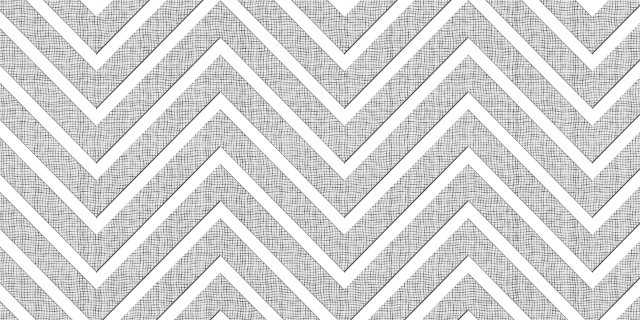
Reproduce this pattern procedurally as a Shadertoy shader.

```glsl
// Woven grey chevron bands on white, with a dark shadow under each rising edge.

float hash(float n) {
    return fract(sin(n * 127.1) * 4375.85);
}

// Box-filtered coverage of a line, given the distance to its centre.
float lineCoverage(float dist, float halfWidth, float px) {
    return clamp((halfWidth - dist) / px + 0.5, 0.0, min(1.0, 2.0 * halfWidth / px));
}

// Uneven parallel threads stacked across u and running along v.
float threads(float u, float v, float seed, float px) {
    float count = 122.0;
    float wobble = 0.22 * sin(v * 31.0 + seed) + 0.16 * sin(v * 83.0 + u * 19.0);
    float t = u * count + wobble;
    float id = floor(t) + seed;
    float centre = 0.5 + 0.3 * (hash(id) - 0.5);
    float dist = abs(fract(t) - centre) / count;
    float weight = 0.6 + 0.6 * hash(id + 41.0);
    weight *= 1.0 + 0.3 * sin(v * 140.0 + hash(id + 7.0) * 6.28);
    return weight * lineCoverage(dist, 0.0014, px);
}

void mainImage(out vec4 fragColor, in vec2 fragCoord) {
    vec2 p = fragCoord / iResolution.y;
    float px = 1.0 / iResolution.y;

    // Zigzag: signed distance across from the nearest peak.
    float period = 0.7747;
    float across = mod(p.x - 0.6875 + 0.5 * period, period) - 0.5 * period;
    float descending = clamp(0.5 + across / px, 0.0, 1.0);
    descending *= step(across, 0.5 * period);

    // Stacked bands: vertical offset from the nearest band centre.
    float spacing = 0.1704;
    float halfBand = 0.0569;
    float slope = 1.0145;
    float drop = 1.0 - p.y - 0.2281 - slope * abs(across);
    float offset = mod(drop + 0.5 * spacing, spacing) - 0.5 * spacing;
    float toNormal = inversesqrt(1.0 + slope * slope);
    float edge = (abs(offset) - halfBand) * toNormal;
    float below = (offset - halfBand) * toNormal;
    float band = clamp(0.5 - edge / px, 0.0, 1.0);

    // Linen weave
    float weave = threads(p.y, p.x, 3.0, px) + threads(p.x, p.y, 211.0, px);
    float linen = 0.94 - 0.26 * weave;
    float shade = mix(1.0, linen, band);

    // Fine outline on falling arms, shadow under rising arms
    float outline = lineCoverage(abs(edge), 0.0008, px);
    shade *= 1.0 - 0.5 * outline * descending;
    float shadow = clamp(0.5 + below / px, 0.0, 1.0) * (1.0 - smoothstep(0.0005, 0.0055, below));
    shade *= 1.0 - 0.8 * shadow * (1.0 - descending);

    fragColor = vec4(vec3(clamp(shade, 0.0, 1.0)), 1.0);
}
```
